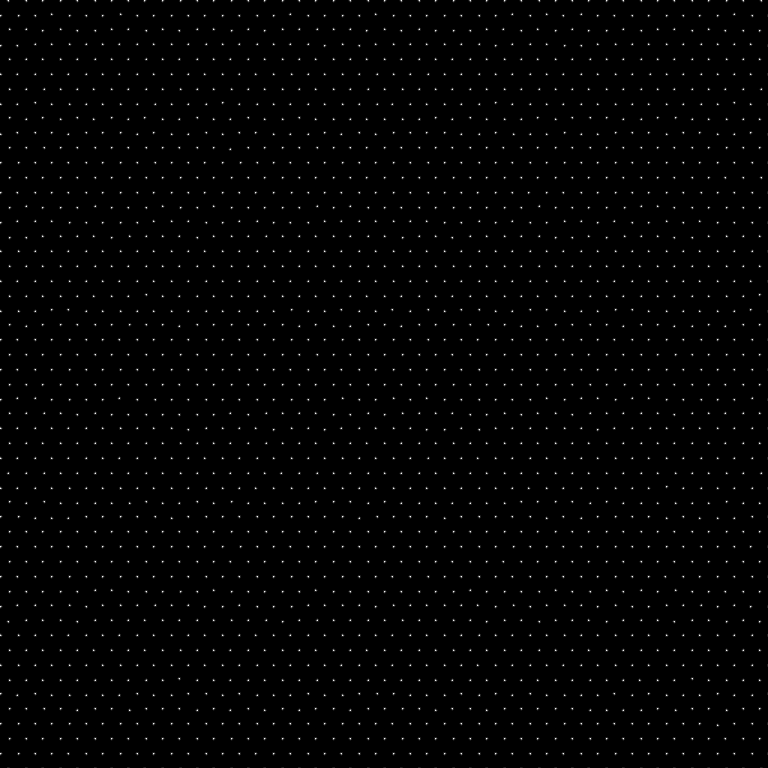
Reproduce this pattern procedurally as a WebGL 1 fragment shader.

```glsl
precision highp float;
// Staggered grid of tiny white dots on black, each nudged onto a fine lattice.

uniform vec2 u_resolution;

vec2 hash2(vec2 p) {
  vec3 q = fract(p.xyx * vec3(0.1031, 0.1030, 0.0973));
  q += dot(q, q.yzx + 33.33);
  return fract((q.xx + q.yz) * q.zy);
}

void main() {
  // The canvas spans 512 lattice units, holding 45 columns and 52 rows of dots
  vec2 count = vec2(45.0, 52.0);
  vec2 pitch = 512.0 / count;
  vec2 phase = vec2(0.5, -0.3);
  vec2 p = gl_FragCoord.xy / u_resolution * 512.0;
  float pixel = 512.0 / min(u_resolution.x, u_resolution.y);

  // Nearest dot; even rows shift by half a column
  vec2 grid = (p - phase) / pitch;
  float row = floor(grid.y + 0.5);
  float stagger = 0.5 - 0.5 * mod(row, 2.0);
  vec2 cell = vec2(floor(grid.x - stagger + 0.5), row);

  // Slight wrapped jitter, then snap the centre to the lattice
  vec2 id = floor(mod(cell + 0.5, count));
  vec2 jitter = (hash2(id) - 0.5) * 0.5;
  vec2 centre = (cell + vec2(stagger, 0.0)) * pitch + phase + jitter;
  centre = floor(centre) + 0.5;

  // White core with a dim grey fringe
  float d = length(p - centre);
  float core = 1.0 - smoothstep(0.5 - 0.5 * pixel, 0.5 + 0.5 * pixel, d);
  float fringe = 1.0 - smoothstep(1.2 - 0.2 * pixel, 1.2 + 0.2 * pixel, d);
  gl_FragColor = vec4(vec3(max(core, 0.13 * fringe)), 1.0);
}
```
